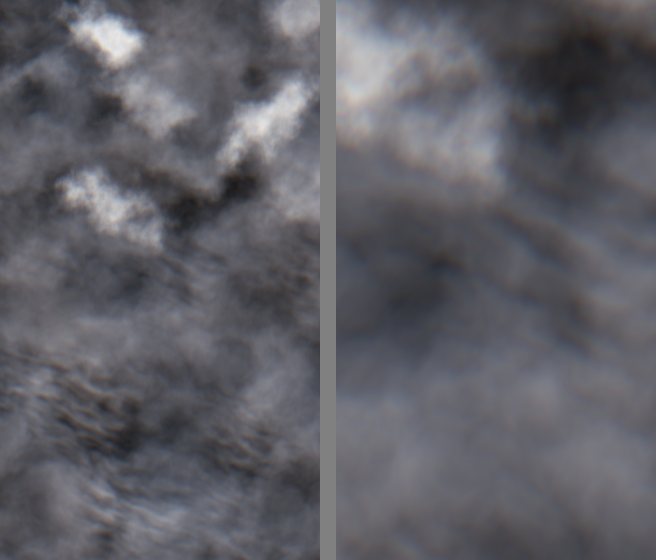
Left: the whole. Right: its middle third, enlarged.
Write a WebGL 1 fragment shader that draws this texture.

```glsl
precision highp float;
// Grey overcast seen from above: bright cumulus puffs over dark gaps, rippled haze below.
uniform vec2 u_resolution;

const float HAZE_LEVEL = 0.345;
const float HAZE_CONTRAST = 0.44;
const vec2 HAZE_SCALE = vec2(5.0, 6.6);
const float GAP_DEPTH = 0.17;
const float MOTTLE_CONTRAST = 0.16;
const float RIPPLE_CONTRAST = 0.17;
const vec2 RIPPLE_SCALE = vec2(22.0, 50.0);
const float RIPPLE_ANGLE = -0.42;
const int PUFF_COUNT = 12;
const vec2 PUFF_SIZE = vec2(0.098, 0.052);
const float PUFF_DIM = 0.41;
const float PUFF_BRIGHT = 0.92;
const float CUMULUS_BASE = 0.53;
const vec2 FRINGE_SHIFT = vec2(0.0007, 0.002);
const vec3 SHADOW_TINT = vec3(0.985, 0.98, 1.06);
const vec3 LIGHT_TINT = vec3(1.0, 0.995, 1.0);
const vec3 WARM_TINT = vec3(0.02, 0.0, -0.02);

// Unit gradient for a lattice corner
vec2 cornerGradient(vec2 cell) {
  float angle = 6.28318 * fract(sin(dot(cell, vec2(127.1, 311.7))) * 43758.5);
  return vec2(cos(angle), sin(angle));
}

float gradientNoise(vec2 p) {
  vec2 cell = floor(p);
  vec2 f = p - cell;
  vec2 w = f * f * f * (f * (f * 6.0 - 15.0) + 10.0);
  vec2 right = vec2(1.0, 0.0);
  vec2 up = vec2(0.0, 1.0);
  float a = dot(cornerGradient(cell), f);
  float b = dot(cornerGradient(cell + right), f - right);
  float c = dot(cornerGradient(cell + up), f - up);
  float d = dot(cornerGradient(cell + 1.0), f - 1.0);
  return mix(mix(a, b, w.x), mix(c, d, w.x), w.y);
}

float fbm(vec2 p) {
  float sum = 0.0;
  float amplitude = 0.5;
  for (int i = 0; i < 6; i++) {
    sum += amplitude * gradientNoise(p);
    p = mat2(1.6, 1.2, -1.2, 1.6) * p + 7.3;
    amplitude *= 0.5;
  }
  return sum;
}

vec2 rotate(vec2 p, float angle) {
  float c = cos(angle);
  float s = sin(angle);
  return vec2(c * p.x + s * p.y, c * p.y - s * p.x);
}

// Mottled haze, dark gaps in the upper half, slanted ripples in the lower half
float hazeTone(vec2 p, vec2 warp) {
  float upper = smoothstep(0.42, 0.62, p.y);
  vec2 q = p + 0.05 * warp;
  float tone = HAZE_LEVEL + HAZE_CONTRAST * fbm(q * HAZE_SCALE);
  tone += MOTTLE_CONTRAST * fbm(q * 20.0 + 61.0);
  tone -= upper * GAP_DEPTH * smoothstep(-0.05, 0.3, fbm(q * 6.0 + 31.0));
  float patches = smoothstep(-0.25, 0.3, gradientNoise(p * 4.0 + 12.0));
  vec2 strands = rotate(p + 0.035 * warp, RIPPLE_ANGLE) * RIPPLE_SCALE;
  float ripple = gradientNoise(strands) + 0.5 * gradientNoise(strands * 1.9 + 5.0);
  return tone + RIPPLE_CONTRAST * ripple * patches * (1.0 - 0.8 * upper);
}

// Ragged puffs spread by golden-ratio steps, from dim wisps to white heaps
float addPuffs(float tone, vec2 p, vec2 warp, float aspect) {
  float ragged = fbm(p * 12.0 + 3.0);
  float billow = fbm(p * 22.0 + 50.0);
  for (int i = 0; i < PUFF_COUNT; i++) {
    float n = float(i);
    float height = (n + 0.5) / float(PUFF_COUNT);
    vec2 center = vec2(fract(n * 0.618 + 0.13) * aspect, mix(CUMULUS_BASE, 1.0, height));
    float strength = fract(n * 0.755 + 0.4);
    vec2 offset = rotate(p - center + 0.06 * warp, 0.5 * sin(n * 2.4));
    vec2 d = offset / (PUFF_SIZE * mix(0.8, 1.0, strength));
    float cover = 1.0 - smoothstep(0.2, 1.25, length(d) + 1.5 * ragged);
    float puffTone = mix(PUFF_DIM, PUFF_BRIGHT, strength * strength);
    puffTone += 0.3 * billow - 0.05 * d.y;
    tone = mix(tone, puffTone, cover * mix(0.6, 1.0, strength));
  }
  return tone;
}

float skyTone(vec2 p, float aspect) {
  vec2 warp = vec2(fbm(p * 6.0 + 17.0), fbm(p * 6.0 + 83.0));
  return addPuffs(hazeTone(p, warp), p, warp, aspect);
}

void main() {
  vec2 p = gl_FragCoord.xy / u_resolution.y;
  float aspect = u_resolution.x / u_resolution.y;

  // Slightly misregistered colour bands give faint red and blue fringes
  vec3 bands = vec3(skyTone(p + FRINGE_SHIFT, aspect),
                    skyTone(p, aspect),
                    skyTone(p - FRINGE_SHIFT, aspect));

  // Cool shadows, neutral highlights, faint warm drifts
  vec3 color = bands * mix(SHADOW_TINT, LIGHT_TINT, smoothstep(0.35, 0.85, bands.g));
  color += WARM_TINT * gradientNoise(p * 5.0 + 40.0);
  gl_FragColor = vec4(clamp(color, 0.05, 0.97), 1.0);
}
```
